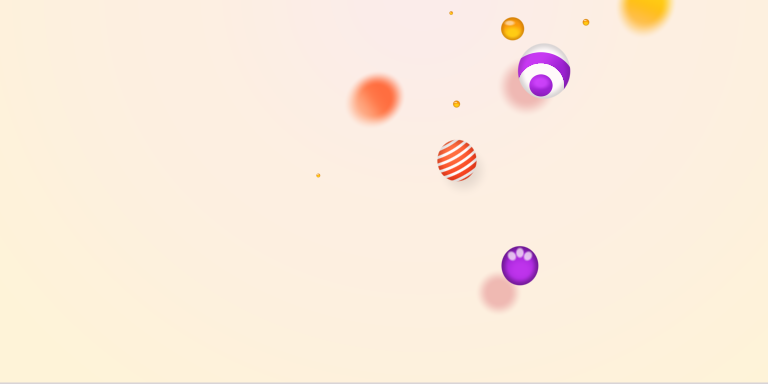
This background is drawn by a WebGL 1 fragment shader. Its source:

```glsl
precision highp float;
// Glossy, striped and blurred balls floating over a warm cream backdrop.
uniform vec2 u_resolution;

const vec3 WHITE = vec3(1.0, 0.98, 0.98);
const vec3 CREAM = vec3(0.992, 0.937, 0.882);
const vec3 BLUSH = vec3(0.984, 0.925, 0.918);
const vec3 BUTTER = vec3(0.996, 0.953, 0.847);
const vec3 ROSE_SHADOW = vec3(0.93, 0.70, 0.68);
const vec3 GREY_SHADOW = vec3(0.87, 0.82, 0.78);
const vec3 AMBER = vec3(0.98, 0.60, 0.04);
const vec3 YELLOW = vec3(1.0, 0.80, 0.08);
const vec3 CORAL = vec3(1.0, 0.43, 0.25);
const vec3 RED = vec3(0.97, 0.25, 0.12);
const vec3 VIOLET = vec3(0.61, 0.13, 0.82);
const vec3 MAGENTA = vec3(0.78, 0.22, 0.95);

// Coverage of a signed distance with a given edge softness.
float cover(float dist, float soft) {
  return 1.0 - smoothstep(-soft, soft, dist);
}

float disc(vec2 p, vec2 center, float radius, float soft) {
  return cover(length(p - center) - radius, soft);
}

float ellipse(vec2 q, vec2 center, vec2 radii, float soft) {
  return cover(length((q - center) / radii) - 1.0, soft);
}

vec2 turn(vec2 v, float angle) {
  float c = cos(angle), s = sin(angle);
  return vec2(c * v.x + s * v.y, c * v.y - s * v.x);
}

// Wide and soft radial backdrop.
vec3 backdrop(vec2 p) {
  float d = length((p - vec2(1.1, 1.02)) * vec2(0.95, 1.0));
  vec3 color = mix(BLUSH, CREAM, smoothstep(0.0, 0.65, d));
  return mix(color, BUTTER, smoothstep(0.6, 1.4, d));
}

// Out-of-focus ball, stretched along a slanted axis; q is in ball radii.
vec3 blurredBall(vec3 base, vec2 q, vec3 core, vec3 rim, float angle) {
  vec2 s = turn(q, angle);
  float body = cover(length(s * vec2(0.88, 1.02)) - 0.84, 0.3);
  vec3 tint = mix(rim, core, smoothstep(-0.8, 0.5, s.x));
  return mix(base, tint, body * mix(0.68, 1.0, smoothstep(-0.9, 0.1, s.x)));
}

// Small amber bead with a bright lower glow and a top glint.
vec3 bead(vec3 base, vec2 q, float soft) {
  vec3 color = mix(AMBER, YELLOW, ellipse(q, vec2(0.0, -0.35), vec2(0.7, 0.5), 0.6));
  color *= 1.0 - 0.14 * smoothstep(0.6, 1.0, length(q));
  color = mix(color, WHITE, 0.55 * ellipse(q, vec2(-0.25, 0.5), vec2(0.4, 0.2), 0.5));
  return mix(base, color, cover(length(q) - 1.0, soft));
}

// Ball wrapped in slanted, slightly bowed stripes.
vec3 stripedBall(vec3 base, vec2 q, float soft) {
  vec2 s = turn(q, 0.5);
  float across = (s.y - 0.12 * s.x * s.x) * 2.9;
  float stripe = cover(abs(fract(across) - 0.5) - 0.2, soft * 2.9);
  vec3 red = mix(RED, CORAL, ellipse(q, vec2(-0.25, 0.4), vec2(0.75), 0.8));
  vec3 color = mix(red, WHITE, stripe);
  color *= 1.0 - 0.12 * smoothstep(0.65, 1.0, length(q));
  return mix(base, color, cover(length(q) - 1.0, soft));
}

// Ball with concentric bands around a glossy spot near its base.
vec3 ringedBall(vec3 base, vec2 q, float soft) {
  vec2 spot = vec2(-0.12, -0.52);
  float ring = length((q - spot) * vec2(0.9, 1.0)) / 0.4;
  float band = cover(abs(fract(ring * 0.5) - 0.75) - 0.25, soft);
  vec3 violet = mix(MAGENTA, VIOLET, smoothstep(-0.7, 0.7, q.x - q.y));
  vec3 color = mix(violet, WHITE, band);
  color = mix(color, MAGENTA + 0.08, 0.7 * ellipse(q, spot + vec2(0.0, 0.1), vec2(0.3, 0.2), 0.5));
  color *= 1.0 - 0.15 * smoothstep(0.7, 1.0, length(q));
  return mix(base, color, cover(length(q) - 1.0, soft));
}

// Polished ball with three window reflections fanned along its top.
vec3 glossyBall(vec3 base, vec2 q, float soft) {
  vec3 color = mix(VIOLET, MAGENTA, 0.8 * ellipse(q, vec2(0.05, -0.2), vec2(0.75, 0.6), 0.7));
  color *= 1.0 - 0.28 * smoothstep(0.6, 1.0, length(q));
  for (int i = -1; i <= 1; i++) {
    vec2 w = turn(q, -0.72 * float(i));
    float pane = ellipse(w, vec2(0.0, 0.66), vec2(0.2, 0.24), 0.35);
    color = mix(color, WHITE, 0.72 * pane);
  }
  return mix(base, color, cover(length(q) - 1.0, soft));
}

void main() {
  vec2 p = gl_FragCoord.xy / u_resolution.y;
  p.x += 1.0 - 0.5 * u_resolution.x / u_resolution.y;
  float px = 0.8 / u_resolution.y;
  vec3 color = backdrop(p);

  // Cast shadows
  color = mix(color, ROSE_SHADOW, 0.9 * disc(p, vec2(1.372, 0.775), 0.059, 0.022));
  color = mix(color, ROSE_SHADOW, 0.9 * disc(p, vec2(1.299, 0.238), 0.045, 0.018));
  color = mix(color, GREY_SHADOW, 0.75 * disc(p, vec2(1.207, 0.556), 0.044, 0.025));

  // Blurred balls
  color = blurredBall(color, (p - vec2(0.976, 0.740)) / 0.066, CORAL, vec3(1.0, 0.57, 0.38), 0.6);
  color = blurredBall(color, (p - vec2(1.682, 0.989)) / 0.072, YELLOW, vec3(1.0, 0.68, 0.08), 1.2);

  // Amber beads
  color = bead(color, (p - vec2(1.335, 0.925)) / 0.030, px / 0.030);
  color = bead(color, (p - vec2(1.526, 0.942)) / 0.0085, px / 0.0085);
  color = bead(color, (p - vec2(1.189, 0.729)) / 0.0090, px / 0.0090);
  color = bead(color, (p - vec2(1.175, 0.966)) / 0.0045, px / 0.0045);
  color = bead(color, (p - vec2(0.829, 0.543)) / 0.0048, px / 0.0048);

  // Sharp balls
  color = ringedBall(color, (p - vec2(1.417, 0.815)) / vec2(0.068, 0.072), px / 0.07);
  color = stripedBall(color, (p - vec2(1.190, 0.582)) / vec2(0.051, 0.054), px / 0.052);
  color = glossyBall(color, (p - vec2(1.354, 0.308)) / vec2(0.048, 0.051), px / 0.05);

  // Thin rule along the bottom edge
  color = mix(color, vec3(0.85, 0.83, 0.84), cover(p.y - 0.004, px));
  gl_FragColor = vec4(color, 1.0);
}
```
